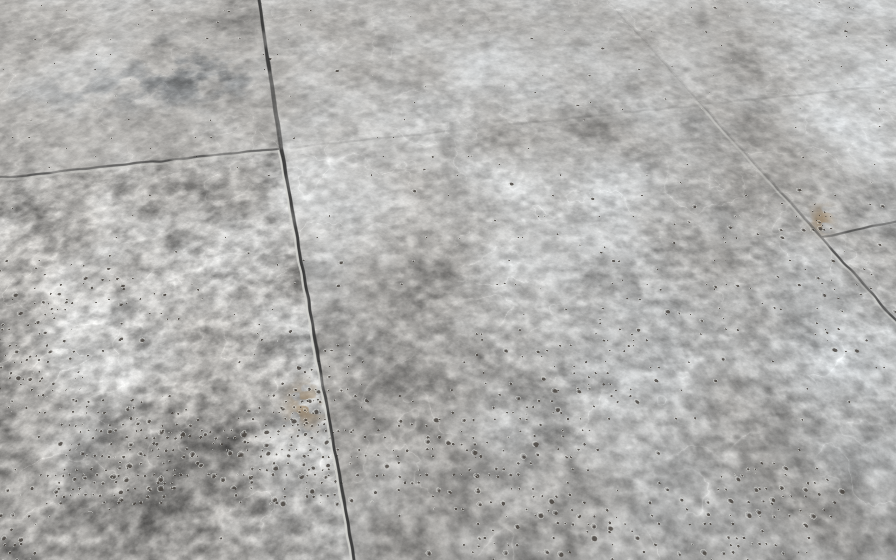
Reproduce this texture procedurally as a WebGL 1 fragment shader.

```glsl
precision highp float;
// Weathered grey travertine paving seen at an angle, with thin joints, stains and pits.

uniform vec2 u_resolution;

#define STONE_LEVEL 0.675
#define MOTTLE 0.40
#define GRAIN 0.42
#define STAIN 0.13
#define VEIN 0.09
#define PIT_AMOUNT 0.30
#define JOINT_WIDTH 0.0022
#define PERSPECTIVE 0.40
#define JOINT_COLOR vec3(0.20, 0.20, 0.20)
#define EDGE_COLOR vec3(0.83, 0.83, 0.81)
#define PIT_COLOR vec3(0.27, 0.25, 0.23)
#define RUST_COLOR vec3(0.60, 0.50, 0.37)

float hash(vec2 p) {
  return fract(sin(dot(p, vec2(127.1, 311.7))) * 43758.545);
}

float noise(vec2 p) {
  vec2 i = floor(p), f = fract(p);
  f = f * f * (3.0 - 2.0 * f);
  return mix(mix(hash(i), hash(i + vec2(1.0, 0.0)), f.x),
             mix(hash(i + vec2(0.0, 1.0)), hash(i + 1.0), f.x), f.y);
}

float fbm(vec2 p) {
  float sum = 0.0, weight = 0.5;
  for (int i = 0; i < 5; i++) {
    sum += weight * noise(p);
    p = mat2(1.6, 1.2, -1.2, 1.6) * p + 17.3;
    weight *= 0.5;
  }
  return sum / 0.96875;
}

// Soft-edged line of a given half width around distance zero
float stroke(float d, float halfWidth) {
  float px = 1.0 / u_resolution.y;
  return 1.0 - smoothstep(halfWidth - px * 0.6, halfWidth + px, abs(d));
}

// Gaussian patch with separate radii
float patchAt(vec2 p, vec2 center, vec2 radius) {
  vec2 d = (p - center) / radius;
  return exp(-dot(d, d));
}

// One jittered pit per cell: x = hole, y = pale rim
vec2 pits(vec2 q, float scale, float density) {
  vec2 cell = floor(q * scale);
  vec2 center = 0.3 + 0.4 * vec2(hash(cell + 3.1), hash(cell + 8.7));
  vec2 d = fract(q * scale) - center;
  float r = length(d) + 0.14 * (noise(q * scale * 4.0) - 0.5);
  float size = mix(0.07, 0.21, hash(cell + 5.3));
  float present = step(hash(cell), density);
  float hole = 1.0 - smoothstep(size * 0.5, size + 0.04, r);
  float rim = stroke(length(d + vec2(0.05, -0.05)) - size - 0.05, 0.04);
  return present * vec2(hole, rim * (1.0 - hole));
}

void main() {
  vec2 p = gl_FragCoord.xy / u_resolution.y;
  vec2 q = vec2(p.x - 0.75, p.y) / (1.0 - PERSPECTIVE * p.y);
  float focus = mix(1.0, 0.55, smoothstep(0.3, 1.0, p.y));

  // Signed distances to the joints
  float wobble = 0.003 * (noise(p * 45.0) - 0.5);
  float bend = p.y - 0.735;
  float longJoint = (p.x - 0.502 + bend * (bend < 0.0 ? 0.178 : 0.15)) * 0.985 + wobble;
  float crossJoint = (p.y - 0.683 - 0.1036 * p.x) * 0.995 + wobble;
  float rightJoint = (p.x - 1.25 - 0.9 * (0.817 - p.y)) * 0.743 + wobble;
  float shortJoint = (p.y - 0.577 - 0.206 * (p.x - 1.469)) * 0.979 + wobble;
  float leftSide = step(longJoint, 0.0);
  float rightSide = step(0.0, rightJoint);
  float nearLeft = leftSide * step(crossJoint, 0.0);

  // Mottled stone, brighter with distance
  float mottle = fbm(q * 4.5 + 2.0 * leftSide) - 0.5;
  float grain = fbm(q * vec2(48.0, 55.0)) - 0.5;
  float value = STONE_LEVEL + 0.06 * smoothstep(0.0, 0.9, p.y);
  value += MOTTLE * mottle * (0.85 + 0.35 * nearLeft);
  value += GRAIN * grain * focus * (1.0 + 0.25 * nearLeft);
  value += 0.03 * rightSide + 0.035 * patchAt(p, vec2(0.75, 0.63), vec2(0.25, 0.12));

  // Dark stains and pale scratchy veins
  float blot = fbm(q * 11.0 + 31.0);
  value -= STAIN * smoothstep(0.50, 0.78, blot) * (0.7 + 0.6 * nearLeft);
  float smear = patchAt(p, vec2(0.34, 0.865), vec2(0.13, 0.055))
              + 0.5 * patchAt(p, vec2(0.16, 0.83), vec2(0.16, 0.03));
  smear *= smoothstep(0.38, 0.65, fbm(q * 14.0 + 5.0)) * leftSide;
  value -= 0.20 * smear;
  float ridge = 1.0 - abs(2.0 * noise(q * 13.0 + 2.5 * fbm(q * 9.0)) - 1.0);
  value += VEIN * pow(ridge, 14.0) * smoothstep(0.42, 0.62, fbm(q * 7.0 + 9.0)) * focus;
  float cool = clamp(0.35 * p.x + 1.6 * mottle + smear, 0.0, 1.0);
  vec3 color = value * mix(vec3(1.01, 1.0, 0.982), vec3(0.985, 1.0, 1.008), cool);

  // Pits gather in the foreground, with two rusty clusters
  float rust = patchAt(p, vec2(0.545, 0.275), vec2(0.03, 0.035))
             + patchAt(p, vec2(1.467, 0.608), vec2(0.018, 0.022));
  float density = PIT_AMOUNT * smoothstep(0.75, 0.1, p.y) * (0.6 + 0.7 * nearLeft);
  density = density * smoothstep(0.40, 0.62, fbm(q * 5.0 + 14.0)) + 0.6 * rust;
  color = mix(color, RUST_COLOR, 0.65 * rust * smoothstep(0.35, 0.6, noise(q * 60.0)));
  for (int i = 0; i < 2; i++) {
    vec2 pit = pits(q + float(i) * 4.7, 42.0 + 33.0 * float(i), density);
    color = mix(color, EDGE_COLOR, 0.45 * pit.y);
    color = mix(color, PIT_COLOR, 0.80 * pit.x);
  }

  // Joints: worn pale lip beside a dark gap
  float wear = 0.65 + 0.35 * smoothstep(0.3, 0.6, noise(p * 28.0));
  float widen = 1.0 + 0.5 * patchAt(p, vec2(0.49, 0.79), vec2(0.1));
  float crossFade = mix(0.10, 0.65, leftSide);
  float rightFade = mix(0.75, 0.12, smoothstep(0.53, 0.72, p.y)) * step(p.y, 0.98);
  float lip = 0.85 * stroke(longJoint + 0.0045, 0.002) * step(bend, 0.0);
  lip = max(lip, 0.6 * crossFade * stroke(crossJoint + 0.004, 0.002));
  lip = max(lip, 0.5 * stroke(rightJoint + 0.004, 0.0015) * step(p.y, 0.82));
  float gap = 0.9 * stroke(longJoint, JOINT_WIDTH * widen);
  gap = max(gap, crossFade * stroke(crossJoint, JOINT_WIDTH * 0.7));
  gap = max(gap, rightFade * stroke(rightJoint, JOINT_WIDTH * 0.8));
  gap = max(gap, 0.65 * rightSide * stroke(shortJoint, JOINT_WIDTH * 0.7));
  color = mix(color, EDGE_COLOR, lip * wear);
  color = mix(color, JOINT_COLOR, gap * wear);

  gl_FragColor = vec4(clamp(color, 0.0, 1.0), 1.0);
}
```
